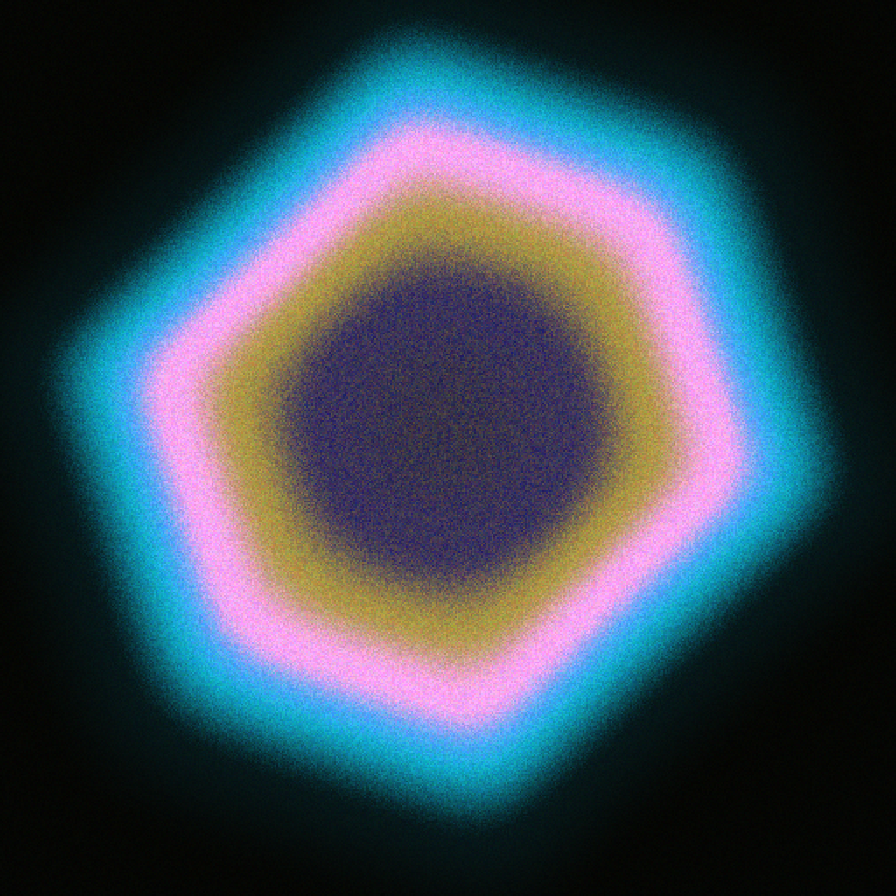
A Shadertoy shader for this background:

```glsl
// A grainy, glowing hexagon whose colour bands soften into a dark round core.

// Sine-free hash: three random values per cell
vec3 hash3(vec2 cell) {
    vec3 q = fract(cell.xyx * vec3(0.1031, 0.1030, 0.0973));
    q += dot(q, q.yxz + 33.33);
    return fract((q.xxy + q.yzz) * q.zyx);
}

// Hexagon gauge from three slabs: 1 on the outline, corners slightly rounded
float hexGauge(vec2 p) {
    vec3 slabs = abs(vec3(dot(p, vec2(-0.692, 0.722)) / 0.281,
                          dot(p, vec2(0.323, 0.947)) / 0.316,
                          dot(p, vec2(0.951, 0.310)) / 0.311));
    return pow(dot(pow(slabs, vec3(14.0)), vec3(1.0)), 1.0 / 14.0);
}

// Colour bands from the core outwards
vec3 glowRamp(float d) {
    vec3 c = vec3(0.22, 0.20, 0.29);
    c = mix(c, vec3(0.23, 0.20, 0.36), smoothstep(0.05, 0.45, d));
    c = mix(c, vec3(0.68, 0.59, 0.27), smoothstep(0.44, 0.72, d));
    c = mix(c, vec3(0.98, 0.65, 0.95), smoothstep(0.70, 0.91, d));
    c = mix(c, vec3(0.28, 0.66, 0.97), smoothstep(0.94, 1.09, d));
    c = mix(c, vec3(0.06, 0.69, 0.82), smoothstep(1.05, 1.17, d));
    c = mix(c, vec3(0.025, 0.10, 0.11), smoothstep(1.11, 1.39, d));
    return mix(c, vec3(0.018, 0.022, 0.012), smoothstep(1.26, 1.75, d));
}

void mainImage(out vec4 fragColor, in vec2 fragCoord) {
    float size = min(iResolution.x, iResolution.y);
    vec2 p = (fragCoord - 0.5 * iResolution.xy) / size - vec2(-0.003, 0.026);

    // Round contours inside, hexagonal contours outside
    float hex = hexGauge(p);
    float d = mix(length(p) / 0.319, hex, smoothstep(0.35, 0.98, hex));

    // Grain scatters the bands slightly and tints each channel
    vec2 cell = floor(fragCoord / size * 512.0);
    vec3 grain = hash3(cell) - 0.5;
    float scatter = hash3(cell + 611.0).x + hash3(cell + 257.0).y - 1.0;
    vec3 color = glowRamp(max(d + 0.025 * scatter, 0.0));
    color += grain * (0.02 + 0.16 * sqrt(color) * smoothstep(1.6, 1.0, d));

    // Ochre and blue speckles in the core
    color += scatter * vec3(0.10, 0.08, -0.06) * smoothstep(0.8, 0.4, d);

    fragColor = vec4(clamp(color, 0.0, 1.0), 1.0);
}
```
